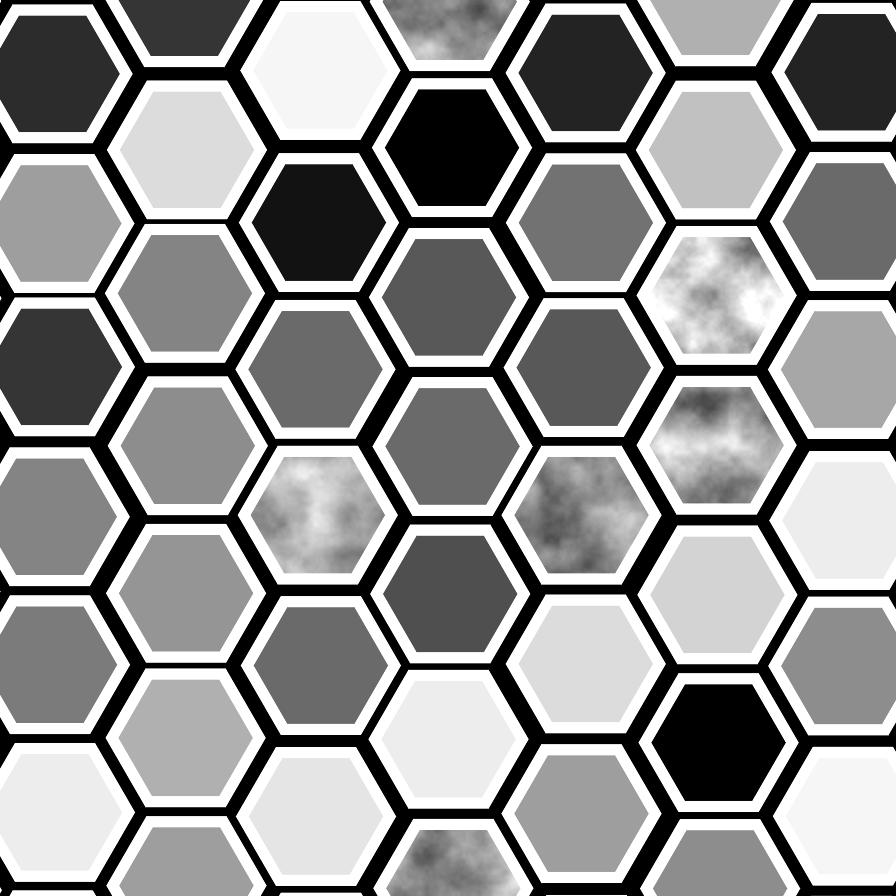
Give the GLSL for this pattern, as a WebGL 1 fragment shader.

```glsl
precision highp float;

uniform vec2 u_resolution;

// Layout, in fractions of the canvas
const vec2 PITCH = vec2(0.1484, 0.1655);    // column and row spacing
const vec2 ORIGIN = vec2(0.0586, 0.0911);   // centre of the first cell
const float OUTER = 0.0775;                 // apothem of the white hexagon
const float INNER = 0.0650;                 // apothem of the grey fill
const float JITTER = 0.0033;                // largest shift of a cell

// Shading
const float LINE_TONE = 0.0;
const float RIM_TONE = 1.0;
const float GREY_STEPS = 29.0;
const float BIAS_BOTTOM = 0.45;             // lower bias gives lighter greys
const float BIAS_TOP = 1.1;
const float CLOUD_SHARE = 0.25;             // part of the cells that are cloudy
const float CLOUD_SCALE = 21.0;
const vec2 CLOUD_BASE = vec2(0.50, 0.71);
const vec2 CLOUD_CONTRAST = vec2(0.7, 1.35);

float hash(vec2 p) {
  vec3 q = fract(p.xyx * 0.1031);
  q += dot(q, q.yzx + 33.33);
  return fract((q.x + q.y) * q.z);
}

float valueNoise(vec2 p) {
  vec2 i = floor(p);
  vec2 f = fract(p);
  f = f * f * (3.0 - 2.0 * f);
  float low = mix(hash(i), hash(i + vec2(1.0, 0.0)), f.x);
  float high = mix(hash(i + vec2(0.0, 1.0)), hash(i + 1.0), f.x);
  return mix(low, high, f.y);
}

float fbm(vec2 p) {
  float sum = 0.0;
  float amplitude = 0.5;
  for (int octave = 0; octave < 5; octave++) {
    sum += amplitude * valueNoise(p);
    p = p * 2.0 + 11.7;
    amplitude *= 0.5;
  }
  return sum / 0.96875;
}

// Distance measured by apothem, for a hexagon with flat top and bottom
float hexRadius(vec2 p) {
  p = abs(p);
  return max(p.y, dot(p, vec2(0.8660254, 0.5)));
}

// Nearest cell of one rectangular sublattice: xy = id, z = hex radius
vec3 sublatticeCell(vec2 p, vec2 parity) {
  vec2 halfPitch = PITCH * vec2(1.0, 0.5);
  vec2 grid = (p - ORIGIN) / halfPitch;
  vec2 id = 2.0 * floor((grid - parity) * 0.5 + 0.5) + parity;
  vec2 seed = id + 40.0;
  vec2 shift = vec2(hash(seed + 3.0), hash(seed + 71.0)) * 2.0 - 1.0;
  vec2 centre = ORIGIN + id * halfPitch + shift * JITTER;
  return vec3(id, hexRadius(p - centre));
}

// One flat grey per cell, lighter towards the bottom
float flatTone(vec2 seed, float height) {
  float bias = mix(BIAS_BOTTOM, BIAS_TOP, clamp(height, 0.0, 1.0));
  float level = pow(hash(seed + 19.0), bias);
  return floor(level * GREY_STEPS + 0.5) / GREY_STEPS;
}

float cloudTone(vec2 seed, vec2 p) {
  float base = mix(CLOUD_BASE.x, CLOUD_BASE.y, hash(seed + 127.0));
  float contrast = mix(CLOUD_CONTRAST.x, CLOUD_CONTRAST.y, hash(seed + 211.0));
  float cloud = fbm(p * CLOUD_SCALE + seed * 5.3);
  return clamp(base + contrast * (cloud - 0.5), 0.0, 1.0);
}

void main() {
  float size = min(u_resolution.x, u_resolution.y);
  vec2 p = gl_FragCoord.xy / size;
  float edge = 0.5 / size;

  // Staggered columns are two interleaved sublattices
  vec3 even = sublatticeCell(p, vec2(0.0));
  vec3 odd = sublatticeCell(p, vec2(1.0));
  vec3 cell = even.z < odd.z ? even : odd;
  vec2 seed = cell.xy + 40.0;

  float height = ORIGIN.y + cell.y * PITCH.y * 0.5;
  bool cloudy = hash(seed + 53.0) < CLOUD_SHARE;
  float fill = cloudy ? cloudTone(seed, p) : flatTone(seed, height);

  // Fill, white rim, black line
  float tone = mix(fill, RIM_TONE, smoothstep(INNER - edge, INNER + edge, cell.z));
  tone = mix(tone, LINE_TONE, smoothstep(OUTER - edge, OUTER + edge, cell.z));
  gl_FragColor = vec4(vec3(tone), 1.0);
}
```
